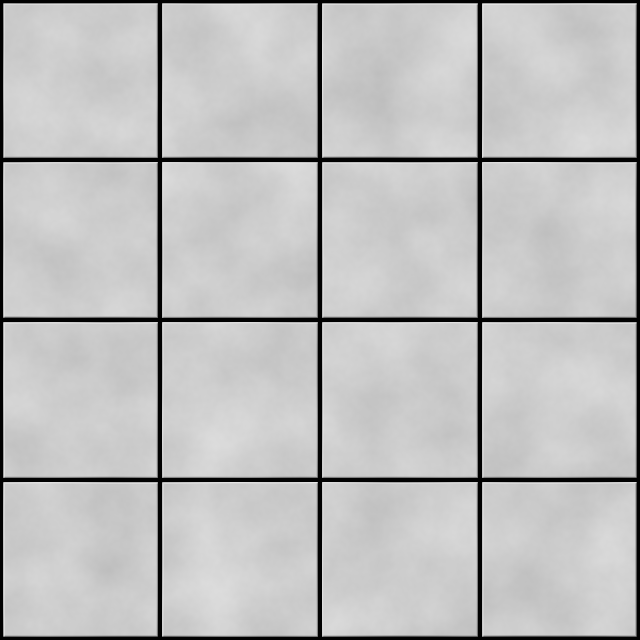
Give the GLSL for this texture, as a WebGL 1 fragment shader.

```glsl
precision highp float;
// Four by four pale grey ceramic tiles with black grout, thin bevels and cloudy glaze.

uniform vec2 u_resolution;

// Layout, in canvas widths except where noted
const float TILES = 4.0;           // tiles across and down
const float GROUT_HALF = 0.0034;   // half width of the inner grout lines
const float BORDER = 0.0052;       // grout along the canvas edge
const float BEVEL = 0.0028;        // width of the lit and shaded rims
const float WOBBLE = 0.0004;       // unevenness of the tile edges

// Glaze
const float CLOUD_SCALE = 2.0;     // clouds per tile
const float CLOUD_CONTRAST = 0.075;
const float GRAIN_CONTRAST = 0.008;

const vec3 GROUT_COLOR = vec3(0.005);
const vec3 GLAZE_COLOR = vec3(0.803);
const vec3 LIT_COLOR = vec3(0.97);
const vec3 SHADE_COLOR = vec3(0.42);

float hash(vec2 p) {
  return fract(sin(dot(p, vec2(127.1, 311.7))) * 43758.55);
}

vec2 gradient(vec2 p) {
  float angle = 6.28319 * hash(p);
  return vec2(cos(angle), sin(angle));
}

// Gradient noise, about -0.7 to 0.7
float noise(vec2 p) {
  vec2 i = floor(p);
  vec2 f = fract(p);
  vec2 u = f * f * f * (f * (f * 6.0 - 15.0) + 10.0);
  vec2 e = vec2(1.0, 0.0);
  float low = mix(dot(gradient(i), f), dot(gradient(i + e), f - e), u.x);
  float high = mix(dot(gradient(i + e.yx), f - e.yx),
                   dot(gradient(i + e.xx), f - e.xx), u.x);
  return mix(low, high, u.y);
}

float clouds(vec2 p) {
  float sum = 0.0;
  float amplitude = 1.0;
  for (int octave = 0; octave < 4; octave++) {
    sum += amplitude * noise(p);
    p = mat2(1.6, 1.2, -1.2, 1.6) * p + 7.3;
    amplitude *= 0.45;
  }
  return sum;
}

// Strength of a soft rim that fades out over the bevel width
float rim(float depth) {
  return 1.0 - smoothstep(0.25 * BEVEL, BEVEL, depth);
}

void main() {
  vec2 uv = gl_FragCoord.xy / u_resolution;
  vec2 pixel = 1.0 / u_resolution;
  vec2 cell = floor(uv * TILES);
  vec2 local = fract(uv * TILES);

  // Depth inside the tile, measured from its lower-left and upper-right sides
  vec2 lowGap = mix(vec2(BORDER), vec2(GROUT_HALF), step(0.5, cell));
  vec2 highGap = mix(vec2(GROUT_HALF), vec2(BORDER), step(TILES - 1.5, cell));
  vec2 bend = WOBBLE * vec2(noise(vec2(uv.y * 9.0, cell.x + 0.4)),
                            noise(vec2(uv.x * 9.0, cell.y + 20.4)));
  vec2 low = local / TILES - lowGap + bend;
  vec2 high = (1.0 - local) / TILES - highGap + bend;

  // Cloudy glaze, shifted to a different patch for each tile
  vec2 patchShift = 40.0 * vec2(hash(cell + 3.1), hash(cell + 8.7));
  vec2 glazePoint = local * CLOUD_SCALE + patchShift;
  float tone = CLOUD_CONTRAST * clouds(glazePoint)
             + GRAIN_CONTRAST * noise(glazePoint * 14.0);
  vec3 color = GLAZE_COLOR + tone;

  // Shaded right and bottom rims, lit left and top rims
  float shade = max(rim(high.x), rim(low.y));
  float lit = max(rim(low.x), rim(high.y));
  color = mix(color, SHADE_COLOR, shade * mix(0.5, 0.8, hash(cell + 5.2)));
  color = mix(color, LIT_COLOR, lit * mix(0.65, 1.0, hash(cell + 1.9)));

  // Smooth tile edge against the grout
  vec2 inside = clamp(min(low, high) / pixel + 0.5, 0.0, 1.0);
  color = mix(GROUT_COLOR, color, inside.x * inside.y);

  gl_FragColor = vec4(color, 1.0);
}
```
